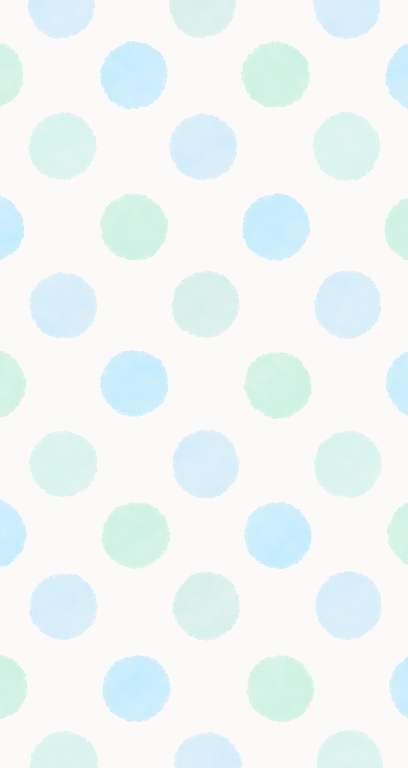
Reproduce this pattern procedurally as a Shadertoy shader.

```glsl
float hash(vec2 p) {
    return fract(sin(dot(p, vec2(127.1, 311.7))) * 43758.5453);
}

// Smooth cellular noise: soft minimum of distances to jittered points
float cells(vec2 p) {
    vec2 id = floor(p);
    float sum = 0.0;
    for (int j = -1; j <= 1; j++)
    for (int i = -1; i <= 1; i++) {
        vec2 c = id + vec2(i, j);
        vec2 offset = c + vec2(hash(c), hash(c + 57.0)) - p;
        sum += exp(-7.0 * length(offset));
    }
    return clamp(-log(sum) / 7.0 + 0.25, 0.0, 1.0);
}

// Signed distance to a hand-painted disc
float wobblyDisc(vec2 q, float radius, float seed) {
    float a = atan(q.y, q.x), phase = seed * 6.2832;
    float wobble = 0.0035 * sin(2.0 * a + phase)
                 + 0.0025 * sin(5.0 * a + 3.0 * phase)
                 + 0.0015 * sin(11.0 * a - 5.0 * phase)
                 + 0.0012 * sin(23.0 * a + 7.0 * phase);
    return length(q) - radius - wobble;
}

vec3 dotTint(int row, int col) {
    bool blue = ((col + (row + 1) / 2) & 1) == 0;
    if ((row & 1) == 1)
        return blue ? vec3(0.81, 0.935, 0.988) : vec3(0.84, 0.953, 0.91);
    vec3 mint = row % 4 == 0 ? vec3(0.865, 0.945, 0.93) : vec3(0.87, 0.957, 0.938);
    return blue ? vec3(0.86, 0.937, 0.978) : mint;
}

void mainImage(out vec4 fragColor, in vec2 fragCoord) {
    // One unit is the horizontal dot pitch; y runs down from the top
    float pixel = 2.863 / iResolution.x;
    vec2 p = vec2(fragCoord.x, iResolution.y - fragCoord.y) * pixel;
    vec3 paper = vec3(0.985, 0.981, 0.974);
    vec3 color = paper;

    // Slightly uneven row spacing, repeating every six rows
    float rowY[6] = float[6](0.0, 0.491, 0.996, 1.565, 2.105, 2.66);

    for (int row = 0; row < 11; row++) {
        float startX = ((row & 1) == 0 ? 0.426 : -0.066) + 0.003 * float(row);
        float col = floor(p.x - startX + 0.5);
        vec2 id = vec2(col, row);
        float seed = hash(id + 3.7);
        vec2 center = vec2(startX + col, 0.035 + rowY[row % 6] + 3.225 * float(row / 6));
        center += 0.016 * (vec2(hash(id + 11.0), hash(id + 23.0)) - 0.5);

        vec2 q = p - center;
        float d = wobblyDisc(q, 0.236 + 0.004 * seed, seed);
        if (d > 0.03) continue;

        // Watercolour blooms and grain
        vec2 w = q + seed * 40.0;
        w += 0.02 * sin(w.yx * 23.0 + 2.0 * sin(w * 11.0));
        float bloom = cells(w * 8.0);
        float grain = cells(w * 34.0);
        float strength = 0.84 + 0.28 * bloom + 0.12 * grain;
        strength += 0.07 * sin(q.x * 7.0 + q.y * 9.0 + seed * 6.2832);

        // Pigment gathers at the rim, with pale dry-brush flecks
        float rim = smoothstep(-0.03, -0.006, d);
        strength += 0.06 * rim - 0.45 * rim * smoothstep(0.42, 0.75, grain);

        float cover = 1.0 - smoothstep(-0.7 * pixel, 0.7 * pixel, d + 0.01 * (grain - 0.4));
        color = mix(color, mix(paper, dotTint(row, int(col)), strength), cover);
    }
    fragColor = vec4(color, 1.0);
}
```
